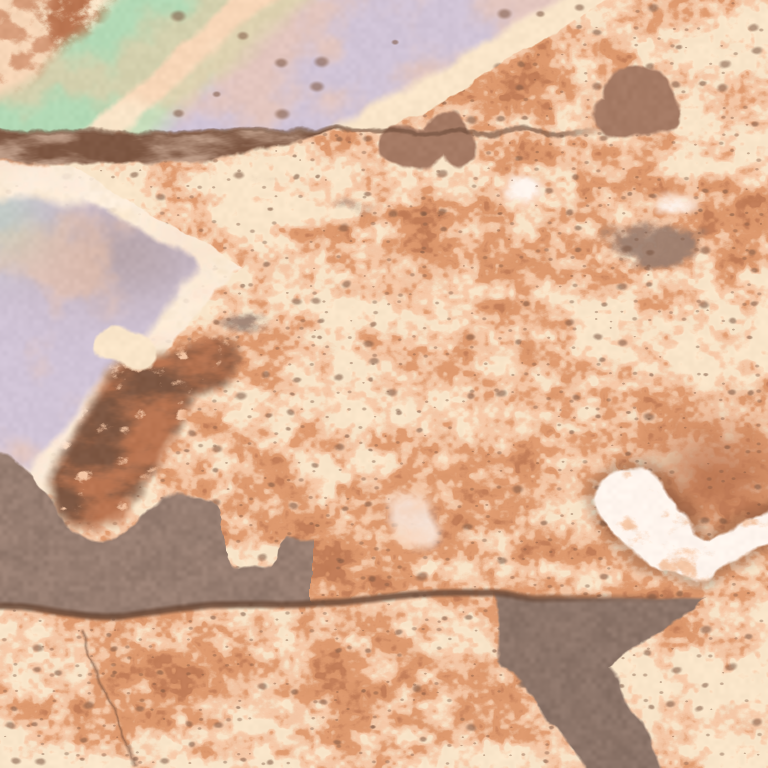
A WebGL 1 fragment shader for this texture:

```glsl
precision highp float;
// Weathered masonry: flaking plaster on warm stone, split by mortar joints,
// with worn diagonal paint bands and a pale curl of plaster. Layered noise
// colours the stone; warped distance fields place the larger shapes.
uniform vec2 u_resolution;

const vec3 CREAM = vec3(.98, .90, .79);
const vec3 PEACH = vec3(.96, .78, .65);
const vec3 ORANGE = vec3(.87, .60, .43);
const vec3 RUST = vec3(.73, .46, .32);
const vec3 UMBER = vec3(.49, .34, .26);
const vec3 MORTAR = vec3(.59, .49, .44);
const vec3 LAVENDER = vec3(.82, .77, .84);
const vec3 MINT = vec3(.70, .85, .71);
const vec3 CHALK = vec3(1, .96, .93);
const float EDGE = .003;
const float RAGGED = .026;

vec3 col;

void lay(vec3 c, float cover) { col = mix(col, c, cover); }

float hash(vec2 p) { return fract(sin(dot(p, vec2(127.1, 311.7))) * 43758.5); }

float noise(vec2 p) {
  vec2 i = floor(p), f = fract(p);
  f *= f * (3. - 2. * f);
  return mix(mix(hash(i), hash(i + vec2(1, 0)), f.x),
             mix(hash(i + vec2(0, 1)), hash(i + 1.), f.x), f.y);
}

float fbm(vec2 p) {
  float sum = 0., amp = .5;
  for (int i = 0; i < 5; i++) {
    sum += amp * noise(p);
    p = mat2(1.6, 1.2, -1.2, 1.6) * p + 7.3;
    amp *= .5;
  }
  return sum;
}

// Distances are positive inside.
float fill(float d) { return smoothstep(-EDGE, EDGE, d); }

float glow(vec2 p, float x, float y, float rx, float ry) {
  vec2 q = (p - vec2(x, y)) / vec2(rx, ry);
  return exp(-dot(q, q));
}

float capsule(vec2 p, float ax, float ay, float bx, float by, float r) {
  vec2 a = vec2(ax, ay), d = vec2(bx, by) - a;
  return r - length(p - a - d * clamp(dot(p - a, d) / dot(d, d), 0., 1.));
}

// Scattered flattened pits, one candidate per cell.
float pits(vec2 p, float cells, float density) {
  vec2 g = p * vec2(cells, cells * 1.4), id = floor(g);
  vec2 q = fract(g) - .3 - .4 * vec2(hash(id + 3.1), hash(id + 8.7));
  float r = .12 + .18 * hash(id + 5.5);
  return step(hash(id), density) * smoothstep(r, r * .3, length(q));
}

void stone(vec2 p, float grain, float fine) {
  float t = .46 + 1.5 * (fbm(p * vec2(9, 15)) - .5) + 1.3 * (grain - .5) + .5 * (fine - .5);
  t += .34 * glow(p, .72, .28, .38, .1) + .3 * glow(p, .37, .37, .16, .1);
  t += .3 * glow(p, .75, .88, .17, .04) + .22 * glow(p, .12, .1, .35, .06);
  t += .16 * glow(p, .66, .66, .25, .08) - .38 * glow(p, .2, .73, .28, .09);
  t -= .18 * glow(p, .6, .46, .28, .06) + .2 * glow(p, .93, .1, .1, .1);
  col = mix(CREAM, PEACH, smoothstep(.14, .46, t));
  lay(ORANGE, smoothstep(.46, .78, t));
  lay(RUST, .8 * smoothstep(.85, 1.15, t));
  float stain = glow(p, .85, .68, .09, .04) + .7 * glow(p, .46, .73, .05, .02)
              + glow(p, .32, .58, .04, .02) + .5 * glow(p, .3, .77, .16, .02);
  lay(MORTAR, .85 * smoothstep(.4, .85, stain * (.3 + 1.2 * grain)));
  lay(RUST, .8 * glow(p, .93, .38, .08, .06));
  float bleach = glow(p, .68, .75, .04, .03) + glow(p, .88, .735, .04, .02);
  lay(CHALK, smoothstep(.35, .8, bleach * (.4 + grain)));
  lay(UMBER, .55 * pits(p + .006 * grain, 30., .24));
  lay(UMBER, .4 * pits(p + .31, 62., .2));
}

void main() {
  vec2 uv = gl_FragCoord.xy / u_resolution;
  float grain = fbm(uv * vec2(38, 50)), fine = noise(uv * 150.);
  float cloud = smoothstep(.45, .65, fbm(uv * 9. + 2.));
  vec2 p = uv + RAGGED * (vec2(fbm(uv * 22. + 4.), fbm(uv * 22. + 31.)) - .5);
  stone(uv, grain, fine);

  // Diagonal paint bands along the top
  float s = p.x - 1.15 * (p.y - .84), e = p.x - 1.7 * (p.y - .84);
  vec3 band = mix(mix(RUST, CREAM, smoothstep(.35, .6, grain)), MINT, smoothstep(-.05, -.01, s));
  band = mix(band, CREAM, smoothstep(.115, .13, s));
  band = mix(band, mix(MINT, CREAM, .3), smoothstep(.16, .18, s));
  band = mix(band, LAVENDER, smoothstep(.19, .24, s));
  band = mix(band, PEACH, .5 * cloud);
  band = mix(band, CREAM, smoothstep(.435, .465, e));
  band = mix(band, UMBER, .55 * pits(uv + .7, 21., .12));
  lay(band, fill(p.y - .828) * fill(.525 - e));

  // Lavender patch with a pale broken rim
  float patchD = min(min(.84 * p.y - .286, 1.372 - 1.7 * p.y) - p.x, min(.74 - p.y, p.y - .385));
  lay(mix(CREAM, CHALK, grain), .85 * fill(patchD + .045));
  vec3 wash = mix(LAVENDER, MORTAR, .4 * glow(uv, .16, .67, .12, .07));
  wash = mix(wash, PEACH, .5 * cloud);
  wash = mix(wash, MINT, .4 * glow(uv, 0., .72, .06, .06));
  lay(wash, smoothstep(-.008, .012, patchD));

  // Exposed umber core
  float core = max(capsule(p, .12, .365, .19, .48, .055), capsule(p, .19, .5, .28, .53, .032));
  vec3 earth = mix(UMBER, RUST, smoothstep(.35, .7, fbm(uv * vec2(15, 32))));
  lay(mix(earth, PEACH, smoothstep(.62, .75, grain)), smoothstep(-.012, .012, core));
  lay(CREAM, fill(capsule(p, .15, .55, .18, .54, .024)));

  // Upper seam and crumbs
  float seam = min(min(.827 - p.y, p.y - .787 - .045 * smoothstep(.25, .48, p.x)), .5 - p.x);
  float streak = smoothstep(.35, .65, fbm(uv * vec2(14, 40)));
  lay(mix(UMBER, mix(MORTAR, PEACH, .4), streak), fill(seam));
  float knob = max(capsule(p, .52, .81, .56, .81, .025), capsule(p, .58, .83, .6, .81, .025));
  float flake = max(capsule(p, .79, .847, .86, .847, .022), capsule(p, .82, .875, .84, .87, .035));
  lay(mix(MORTAR, RUST, .4), fill(max(knob, flake)));

  // Ragged mortar pocket and upright joint
  float joint = .213 - .016 * glow(uv, .14, .2, .09, 1.) + .015 * smoothstep(.38, .58, uv.x)
              - .007 * smoothstep(.64, .7, uv.x) + .15 * (p.y - uv.y);
  float crest = .405 - .115 * smoothstep(0., .13, p.x) + .06 * smoothstep(.13, .22, p.x)
              - .085 * smoothstep(.27, .305, p.x) + .035 * smoothstep(.35, .37, p.x)
              - .2 * smoothstep(.405, .418, p.x);
  float left = .648 + .8 * max(.14 - p.y, 0.);
  float right = .797 + max(1.35 * (p.y - .134), .5 * (.134 - p.y));
  float upright = min(min(p.x - left, right - p.x), joint - uv.y);
  vec3 cement = MORTAR * (.93 + .1 * grain + .05 * fine);
  lay(cement, fill(min(crest - p.y, uv.y - joint)));
  lay(cement * .93, fill(upright));

  // Dark cracks
  float lower = smoothstep(.008, .001, abs(uv.y - joint)) * smoothstep(.95, .6, uv.x);
  float upper = smoothstep(.005, .001, abs(p.y - .828)) * smoothstep(.8, .72, uv.x);
  float hair = fill(capsule(p, .11, .18, .175, 0., .0015));
  lay(UMBER * .85, max(.85 * lower, .6 * max(upper, hair)));

  // Pale plaster curl and chip
  float curl = max(capsule(p, .82, .347, .86, .305, .042),
    max(capsule(p, .86, .29, .91, .275, .029), capsule(p, .91, .27, 1.01, .318, .022)));
  lay(col * .85, smoothstep(-.025, 0., curl));
  lay(mix(PEACH, CHALK, smoothstep(.2, .45, grain)), fill(curl));
  float chip = capsule(p, .535, .335, .545, .31, .027);
  lay(mix(PEACH, CHALK, grain + .2), .85 * smoothstep(-.01, .01, chip));

  gl_FragColor = vec4(col + .03 * (fine - .5), 1);
}
```
